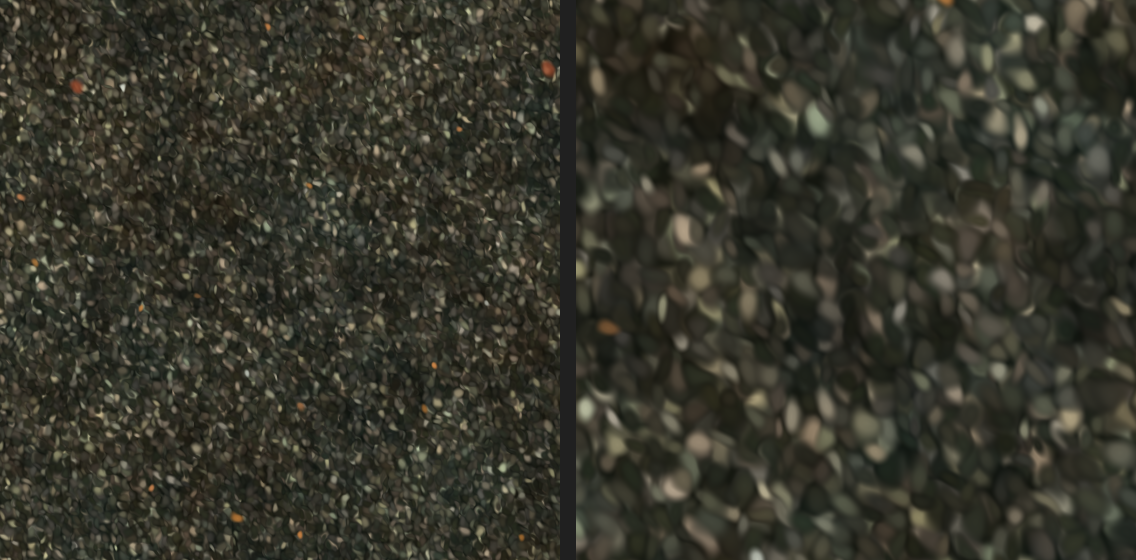
Left: the whole. Right: its middle third, enlarged.
Write a Shadertoy shader that draws this texture.

```glsl
// Dark, damp sand: layers of small tilted oval grains are scattered on jittered
// grids with soft rims, each grain dimming the crevice around it. Tone is skewed
// towards dark, and a sparse last layer adds amber, brick red and white grains.

const vec3 CREVICE = vec3(0.090, 0.098, 0.066);
const vec3 OLIVE_TINT = vec3(0.97, 1.01, 0.73);
const vec3 STONE_TINT = vec3(1.04, 1.00, 0.82);
const vec3 AMBER = vec3(0.78, 0.50, 0.20);
const vec3 PEACH = vec3(0.80, 0.54, 0.38);
const vec3 BRICK = vec3(0.68, 0.29, 0.16);
const vec3 WHITE = vec3(0.90, 0.92, 0.86);
const float LEAN = 0.42;

vec4 hash4(vec2 cell, float seed) {
    vec4 p = fract(vec4(cell, seed, cell.x + seed) * vec4(0.1031, 0.1030, 0.0973, 0.1099));
    p += dot(p, p.wzxy + 33.33);
    return fract((p.xxyz + p.yzzw) * p.zywx);
}

// Smooth value noise with three independent channels
vec3 noise3(vec2 p, float seed) {
    vec2 i = floor(p), f = fract(p);
    f = f * f * (3.0 - 2.0 * f);
    vec3 low = mix(hash4(i, seed).xyz, hash4(i + vec2(1, 0), seed).xyz, f.x);
    vec3 high = mix(hash4(i + vec2(0, 1), seed).xyz, hash4(i + vec2(1, 1), seed).xyz, f.x);
    return mix(low, high, f.y);
}

// Scaled distance from the centre of a tilted oval: 1 on its rim
float ovalDistance(vec2 offset, vec2 radii, float angle) {
    float c = cos(angle), s = sin(angle);
    return length(vec2(c * offset.x + s * offset.y, c * offset.y - s * offset.x) / radii);
}

// Mostly dark grains with a thin tail of pale ones
vec3 grainColor(vec4 rnd) {
    float h = rnd.x;
    float tone = 0.120 + 0.155 * h + 0.11 * pow(h, 4.0) + 0.20 * pow(h, 14.0);
    vec3 tint = mix(OLIVE_TINT, STONE_TINT, smoothstep(0.1, 0.6, h));
    tint += vec3(0.11, 0.0, -0.08) * (rnd.y - 0.5) + vec3(-0.06, 0.05, -0.05) * (rnd.z - 0.5);
    return tone * tint;
}

// Lay one grid of overlapping grains over the colour below
vec3 addGrains(vec3 below, vec2 uv, float scale, float seed) {
    vec2 p = uv * scale + seed * vec2(0.37, 0.61);
    vec2 home = floor(p);
    vec3 color = below;
    for (int y = -1; y <= 1; y++) {
        for (int x = -1; x <= 1; x++) {
            vec2 cell = home + vec2(x, y);
            vec4 place = hash4(cell, seed);
            vec4 look = hash4(cell, seed + 17.0);
            vec2 offset = p - cell - 0.5 - 0.8 * (place.xy - 0.5);
            float halfLength = mix(0.50, 0.82, place.z);
            vec2 radii = halfLength * vec2(mix(0.46, 0.78, place.w), 1.0);
            float d = ovalDistance(offset, radii, LEAN + 1.5 * (look.w - 0.5));
            color *= 1.0 - 0.17 * (1.0 - smoothstep(0.6, 1.32, d));
            float cover = 1.0 - smoothstep(0.3, 1.26, d);
            float light = 1.13 - 0.16 * d;
            color = mix(color, grainColor(look) * light, cover);
        }
    }
    return color;
}

// Rare coloured grains, at most one in each coarse cell
vec3 addAccents(vec3 below, vec2 uv, float scale, float seed) {
    vec2 p = uv * scale;
    vec2 cell = floor(p);
    vec4 place = hash4(cell, seed);
    vec4 look = hash4(cell, seed + 9.0);
    vec2 offset = (p - cell - mix(vec2(0.2), vec2(0.8), place.xy)) / scale;
    float size = mix(0.0075, 0.0105, place.z) + 0.010 * pow(place.z, 24.0);
    float d = ovalDistance(offset, size * vec2(0.72, 1.0), LEAN + 1.6 * (place.w - 0.5));
    vec3 color = mix(AMBER, PEACH, look.y);
    color = mix(color, BRICK, step(0.96, place.z));
    color = mix(color, WHITE, step(look.x, 0.015));
    float present = step(look.x, 0.16);
    float cover = present * (1.0 - smoothstep(0.35, 1.15, d));
    return mix(below, color * (1.06 - 0.25 * d), cover * mix(0.55, 0.95, look.z));
}

void mainImage(out vec4 fragColor, in vec2 fragCoord) {
    vec2 uv = fragCoord / iResolution.y;

    // Bend the ovals into uneven pebbles
    vec2 bent = uv + 0.0055 * (noise3(uv * 80.0, 3.0).xy - 0.5);

    // Packed grains, slightly smaller in each higher layer
    vec3 color = CREVICE;
    for (int layer = 0; layer < 4; layer++) {
        float level = float(layer);
        color = addGrains(color, bent, 57.0 + 4.0 * level, 5.0 + 31.0 * level);
    }
    color = addAccents(color, bent, 10.0, 71.0);

    // Broad drifts of light and hue, from wide swells to small clumps
    vec3 drift = noise3(uv * 5.0, 41.0) - 0.5;
    vec3 patches = noise3(uv * 17.0, 53.0) - 0.5;
    vec3 clumps = noise3(uv * 36.0, 67.0) - 0.5;
    color *= 1.02 + 0.22 * drift.x + 0.30 * patches.x + 0.30 * clumps.x;
    color += vec3(0.018, -0.002, -0.012) * (drift.y + patches.y + clumps.y);

    fragColor = vec4(clamp(color, 0.0, 1.0), 1.0);
}
```
